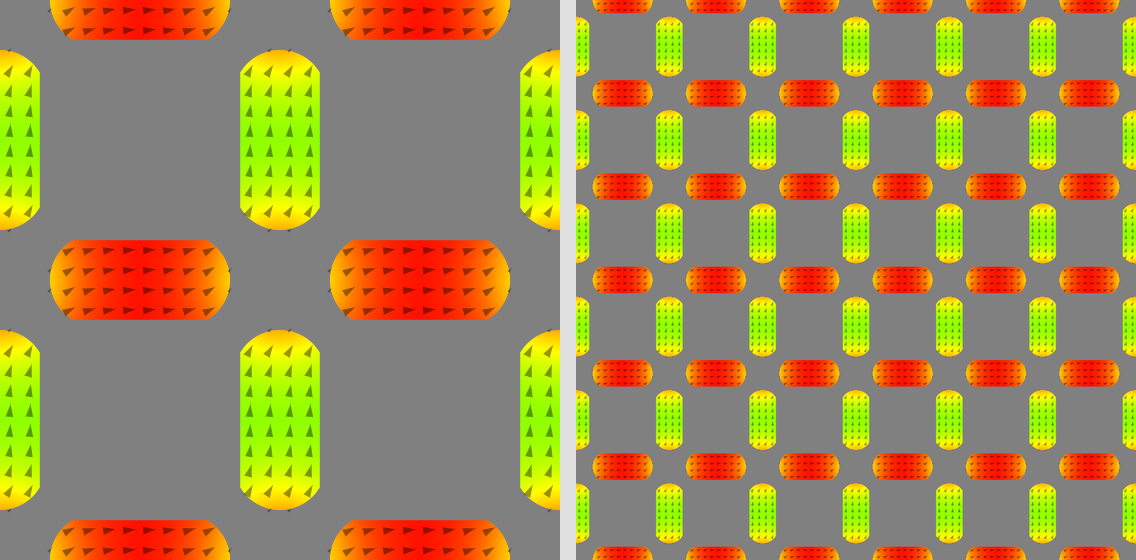
Left: one tile. Right: repeated 3 by 3.
A WebGL 2 fragment shader for this pattern:

```glsl
#version 300 es
precision highp float;
// Lattice of red horizontal and green vertical capsules, hued by flow direction, with small arrows on a grid.

#define REPEATS 2.0          // cells across and down
#define ARROWS 14.0          // arrow grid steps per cell
#define HALF_WIDTH 0.142     // capsule size, in cells
#define HALF_LENGTH 0.3216
#define CAP_RADIUS 0.165     // wider than the capsule, so the caps meet the sides at a corner
#define TURN_DEGREES 75.0    // how far the flow turns near a crossing
#define TURN_REACH 0.258
#define BASE_TURN 2.5
#define ARROW_TAIL 0.34      // arrow size, in grid steps
#define ARROW_TIP 0.29
#define ARROW_HALF_BASE 0.19
#define ARROW_SHADE 0.4

uniform vec2 u_resolution;
out vec4 outColor;

const vec3 BACKGROUND = vec3(0.502);

// Offset to the nearest crossing, folded into one quadrant
vec2 foldToCrossing(vec2 cell) {
    return abs(fract(cell + 0.5) - 0.5);
}

// Signed distance to the nearest capsule
float capsuleDistance(vec2 cell) {
    vec2 offset = foldToCrossing(cell);
    float across = min(offset.x, offset.y);
    float along = 0.5 - max(offset.x, offset.y);
    float pastStraight = max(along - (HALF_LENGTH - CAP_RADIUS), 0.0);
    return max(across - HALF_WIDTH, length(vec2(pastStraight, across)) - CAP_RADIUS);
}

// Flow direction in degrees: 0 is right, 90 is up
float flowDegrees(vec2 cell) {
    vec2 offset = foldToCrossing(cell);
    float reach = length(offset) / TURN_REACH;
    float turn = BASE_TURN + TURN_DEGREES * exp(-reach * reach);
    return offset.y > offset.x ? 90.0 - turn : turn;
}

vec3 hueColor(float degreesHue) {
    vec3 ramp = mod(degreesHue / 60.0 + vec3(0.0, 4.0, 2.0), 6.0);
    return clamp(abs(ramp - 3.0) - 1.0, 0.0, 1.0);
}

// Signed distance to a triangle that points along +x
float arrowDistance(vec2 p, float size) {
    float slope = ARROW_HALF_BASE / (ARROW_TAIL + ARROW_TIP);
    float side = (abs(p.y) - slope * (ARROW_TIP * size - p.x)) / sqrt(1.0 + slope * slope);
    return max(-ARROW_TAIL * size - p.x, side);
}

float coverage(float dist, float pixel) {
    return 1.0 - smoothstep(-0.6 * pixel, 0.6 * pixel, dist);
}

void main() {
    vec2 cell = REPEATS * gl_FragCoord.xy / u_resolution;
    float pixel = REPEATS / min(u_resolution.x, u_resolution.y);

    // Capsules
    vec3 color = mix(BACKGROUND, hueColor(flowDegrees(cell)),
                     coverage(capsuleDistance(cell), pixel));

    // Arrows: full inside, tiny on the rim, none outside
    vec2 grid = cell * ARROWS;
    vec2 center = (floor(grid) + 0.5) / ARROWS;
    float rim = capsuleDistance(center);
    float size = rim < -0.005 ? 1.0 : (rim < 0.008 ? 0.35 : 0.0);
    if (size > 0.0) {
        float angle = radians(flowDegrees(center));
        vec2 heading = vec2(cos(angle), sin(angle));
        vec2 local = fract(grid) - 0.5;
        vec2 turned = vec2(dot(local, heading), dot(local, vec2(-heading.y, heading.x)));
        color *= 1.0 - ARROW_SHADE * coverage(arrowDistance(turned, size), pixel * ARROWS);
    }

    outColor = vec4(color, 1.0);
}
```
